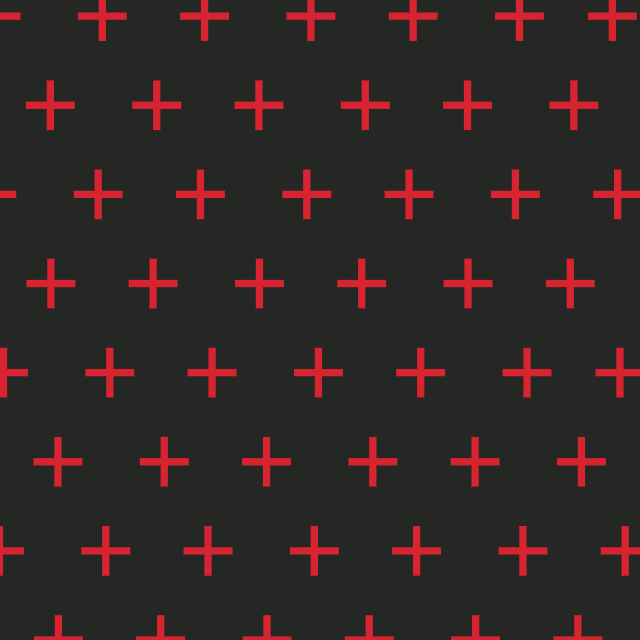
This pattern is drawn by a Shadertoy shader. Its source:

```glsl
// Signed distance to an axis-aligned box
float boxDistance(vec2 p, vec2 halfSize) {
    vec2 d = abs(p) - halfSize;
    return max(d.x, d.y);
}

float plusDistance(vec2 p) {
    float across = boxDistance(p, vec2(0.0382, 0.0057));
    float upright = boxDistance(p, vec2(0.0057, 0.0388));
    return min(across, upright);
}

void mainImage(out vec4 fragColor, in vec2 fragCoord) {
    float pixel = 1.0 / iResolution.y;
    vec2 p = fragCoord * pixel;
    p.y = 1.0 - p.y;

    // Rows counted from the top
    float row = round((p.y - 0.0252) / 0.13926);
    float y = p.y - 0.0252 - row * 0.13926;

    // Four-row stagger that drifts right with each group
    float phase = mod(row, 4.0);
    vec4 stagger = vec4(-0.0047, 0.0803, -0.0111, 0.0779);
    float start = stagger[int(phase)] + 0.0118 * floor(row / 4.0);

    // Columns alternate between slightly wide and narrow gaps
    float column = round((p.x - start) / 0.16296);
    float side = mod(column, 2.0) * 2.0 - 1.0;
    if (phase == 3.0) side = -side;
    float x = p.x - start - column * 0.16296 - side * 0.0016;

    // The last plus in each group's first row sits closer in
    if (phase == 0.0 && column == 6.0) x += 0.0146;

    float ink = clamp(0.5 - plusDistance(vec2(x, y)) / pixel, 0.0, 1.0);
    vec3 charcoal = vec3(0.143, 0.151, 0.143);
    vec3 red = vec3(0.843, 0.141, 0.188);
    fragColor = vec4(mix(charcoal, red, ink), 1.0);
}
```
